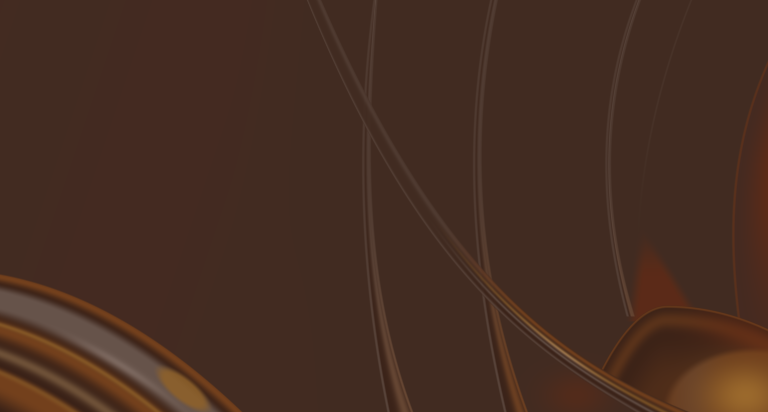
Write a WebGL 1 fragment shader that draws this background.

```glsl
precision highp float;
// Dark brown backdrop with glassy amber strands, a sweeping ribbon and glowing shells.

uniform vec2 u_resolution;

#define UMBER vec3(0.255, 0.170, 0.130)
#define RUSSET vec3(0.270, 0.163, 0.128)
#define SHADE vec3(0.225, 0.130, 0.090)
#define EMBER vec3(0.390, 0.165, 0.080)
#define AMBER vec3(0.450, 0.250, 0.110)
#define GOLD vec3(0.560, 0.380, 0.160)
#define SMOKE vec3(0.400, 0.325, 0.290)
#define LINE_WIDTH 0.0028

float px;  // size of one pixel in canvas heights

// Soft-edged coverage: one where d is positive.
float inside(float d) { return smoothstep(-px, px, d); }

// Smooth bump of half width w around zero.
float band(float d, float w) { return exp(-d * d / (w * w)); }

// Antialiased line of half width w.
float line(float d, float w) {
  return 1.0 - smoothstep(max(w - px, 0.0), w + px, abs(d));
}

// Curve leaning away from its turning point: k = (position, turn, square, cube).
float bend(float v, vec4 k) {
  float d = v - k.y;
  return k.x + d * d * (k.z + d * k.w);
}

// Cubic through the origin.
float sweep(float d, vec3 k) { return d * (k.x + d * (k.y + d * k.z)); }

// Thin glass strand between two curves, warming as it falls.
vec3 strand(vec3 col, vec2 p, vec4 leftCurve, vec4 rightCurve, float warmth) {
  float l = bend(p.y, leftCurve), r = bend(p.y, rightCurve);
  float t = (p.x - l) / max(r - l, 0.001);
  float body = inside(p.x - l) * inside(r - p.x);
  float low = smoothstep(0.35, 1.0, p.y);
  vec3 warm = mix(SMOKE, AMBER, warmth * low);
  col = mix(col, mix(SHADE, warm, band(t - 0.7, 0.25)), body * (0.35 + 0.5 * low));
  col = mix(col, SMOKE, line(p.x - l, LINE_WIDTH) * (0.38 + 0.25 * low));
  return mix(col, warm, line(p.x - r, LINE_WIDTH) * (0.35 + 0.5 * low));
}

// Broad diagonal ribbon: smoky above, golden below.
vec3 ribbon(vec3 col, vec2 p, float upper, float lower) {
  float t = (p.y - upper) / max(lower - upper, 0.001);
  float body = inside((p.y - upper) * 0.6) * inside((lower - p.y) * 0.6);
  float low = smoothstep(0.52, 0.80, p.y);
  vec3 top = mix(UMBER, SMOKE, 0.40 * band(t - 0.14, 0.16) + 0.45 * band(t - 0.94, 0.07));
  vec3 glass = mix(SHADE, AMBER, band(t - 0.12, 0.12));
  glass = mix(glass, GOLD, 0.7 * band(t - 0.38, 0.09));
  glass = mix(glass, SMOKE, 0.8 * band(t - 0.62, 0.07) + 0.6 * band(t - 0.93, 0.08));
  glass += 0.16 * band(p.x - 1.37, 0.09) * band(t - 0.42, 0.10);
  glass = mix(glass, EMBER, 0.6 * band(p.x - 1.13, 0.06) * band(t - 0.1, 0.2));
  return mix(col, mix(top, glass, low), body * 0.92);
}

// Nested arcs in the lower left corner.
vec3 arcs(vec3 col, vec2 p) {
  float depth = p.y - (0.666 + p.x * (0.18 + 0.66 * p.x));
  float s = depth / (1.0 + p.x);
  vec3 c = mix(SHADE, AMBER, band(s - 0.006, 0.012));
  c = mix(c, SMOKE, smoothstep(0.022, 0.045, s) * (1.0 - smoothstep(0.080, 0.112, s)));
  c += 0.10 * band(p.x - 0.28, 0.12) * band(s - 0.088 + 0.04 * (p.x - 0.28), 0.010);
  c = mix(c, AMBER, band(s - 0.135, 0.022));
  c = mix(c, GOLD, 0.7 * band(s - 0.122, 0.006));
  c = mix(c, mix(SMOKE, GOLD, 0.4), 0.85 * band(s - 0.192, 0.014));
  c = mix(c, AMBER, smoothstep(0.220, 0.245, s) * (1.0 - smoothstep(0.27, 0.34, s)));
  c = mix(c, GOLD, 0.5 * band(s - 0.238, 0.007));
  vec2 q = p - vec2(0.445, 0.945);
  q = vec2(q.x * 0.78 + q.y * 0.63, q.y * 0.78 - q.x * 0.63);
  c = mix(c, GOLD, 0.85 * (1.0 - smoothstep(0.65, 1.1, length(q / vec2(0.085, 0.030)))));
  return mix(col, c, inside(depth * 0.85));
}

// Rounded shell with an inner glow in the lower right corner.
vec3 shell(vec3 col, vec2 p, float ribbonTop) {
  float d = p.x - 1.62;
  float k = d < 0.0 ? 6.0 : 0.95;
  float rim = (p.y - 0.742 - k * d * d) / sqrt(1.0 + 4.0 * k * k * d * d);
  vec3 c = mix(SHADE, AMBER, 0.55 * band(rim - 0.035, 0.020) + 0.35 * smoothstep(0.04, 0.2, rim));
  c = mix(c, EMBER, 0.65 * smoothstep(1.60, 1.85, p.x) * band(rim - 0.04, 0.05));
  c = mix(c, AMBER, 0.7 * line(rim - 0.002, LINE_WIDTH));
  float cup = length((p - vec2(1.83, 1.0)) / vec2(0.22, 0.155));
  c = mix(c, mix(AMBER, SMOKE, 0.35 * band(p.x - 1.68, 0.06)), 0.75 * (1.0 - smoothstep(0.90, 1.03, cup)));
  c = mix(c, GOLD * 1.08, band(length((p - vec2(1.81, 0.96)) / vec2(1.3, 1.0)), 0.075));
  return mix(col, c, inside(rim) * inside(ribbonTop - p.y));
}

void main() {
  px = 1.0 / u_resolution.y;
  vec2 p = gl_FragCoord.xy * px;
  p.y = 1.0 - p.y;  // measured downward from the top edge

  // Backdrop with a faint russet wash on the left
  float wash = (1.0 - smoothstep(0.55, 0.85, p.x)) * (0.55 + 0.3 * sin(p.x * 9.0 + p.y * 3.0 - 3.0));
  vec3 col = mix(UMBER, RUSSET, wash);
  col = mix(col, EMBER, 0.5 * band(length((p - vec2(1.40, 0.96)) / vec2(1.0, 0.7)), 0.08));

  // Ember veil at the right edge and the small cone above the shell
  float veil = p.x - bend(p.y, vec4(1.78, 0.57, 0.38, -0.25));
  float heat = smoothstep(0.0, 0.10, veil) * band(p.y - 0.40, 0.32);
  col = mix(col, mix(RUSSET, EMBER, heat), inside(veil) * 0.9);
  col = mix(col, mix(AMBER, EMBER, 0.5), 0.55 * line(veil, LINE_WIDTH));
  float fall = p.y - 0.54;
  float cone = min(p.x - 1.545 + 0.12 * fall, 1.565 + 0.62 * fall - p.x);
  col = mix(col, EMBER, 0.75 * smoothstep(0.0, 0.035, cone) * smoothstep(0.0, 0.14, fall) * inside(0.78 - p.y));

  // Hanging strands
  col = strand(col, p, vec4(0.882, 0.40, 0.17, 0.0), vec4(0.897, 0.36, 0.17, 0.127), 0.45);
  col = strand(col, p, vec4(1.151, 0.40, 0.24, -0.05), vec4(1.166, 0.38, 0.28, 0.02), 0.9);
  vec3 third = strand(col, p, vec4(1.472, 0.40, 0.42, -0.10), vec4(1.480, 0.40, 0.44, -0.04), 0.6);
  col = mix(col, third, inside(0.768 - p.y));
  float hair = p.x - bend(p.y, vec4(1.547, 0.65, 0.31, 0.0));
  col = mix(col, SMOKE, 0.18 * line(hair, LINE_WIDTH * 0.6) * (1.0 - smoothstep(0.2, 0.6, p.y)));

  // Large foreground forms
  float upper = sweep(p.x - 0.780, vec3(2.30, -1.845, 0.588));
  float lower = sweep(p.x - 0.744, vec3(2.45, -2.170, 0.840));
  col = shell(col, p, upper);
  col = ribbon(col, p, upper, lower);
  col = arcs(col, p);

  gl_FragColor = vec4(col, 1.0);
}
```
